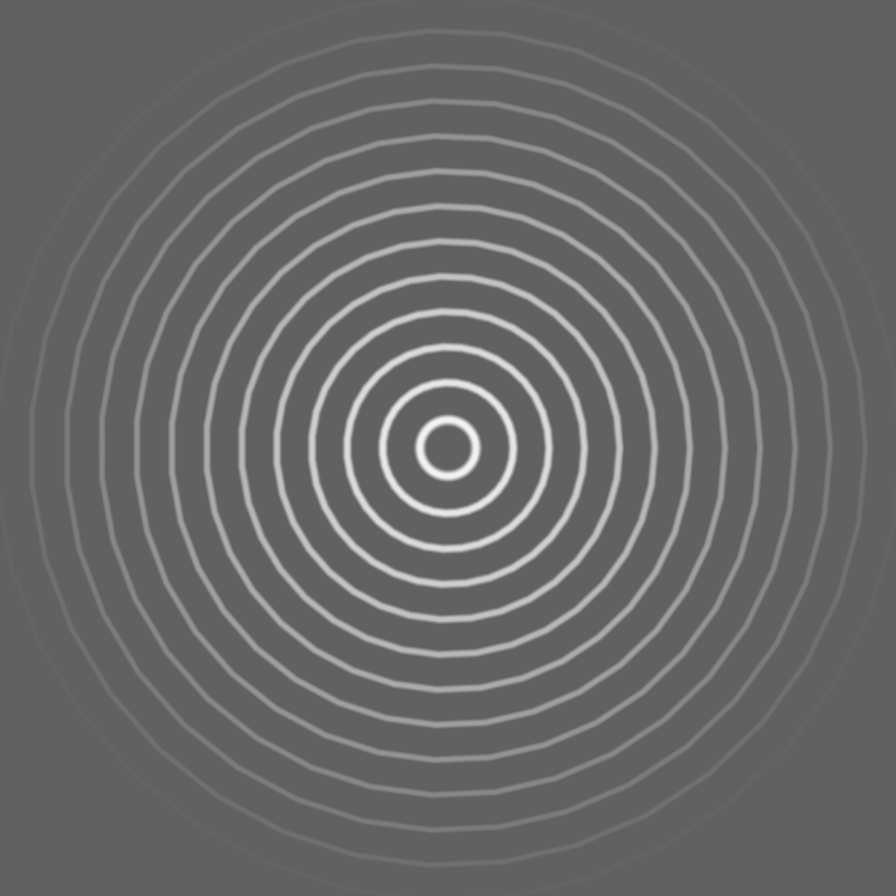
Write a Shadertoy shader that draws this background.

```glsl
// Concentric pale rings with faintly faceted outlines, fading outward on flat grey.

const float TAU = 6.2831853;
const vec3 BACKGROUND = vec3(0.38);
const vec3 RING_LIGHT = vec3(0.99);

// Radius measured so that its level lines are regular polygons, with a corner at angle 0.
float facetedRadius(vec2 p, float sides) {
    float sector = TAU / sides;
    float angle = atan(p.y, p.x);
    float local = mod(angle, sector) - 0.5 * sector;
    return length(p) * cos(local) / cos(0.5 * sector);
}

// Rounds off the radius near the centre, which draws the first rings inward.
float softRadius(float radius, float bend) {
    return sqrt(radius * radius + bend * bend);
}

// Soft line profile: bright core falling to zero at the given half width.
float softLine(float dist, float halfWidth) {
    return 1.0 - smoothstep(0.15 * halfWidth, halfWidth, abs(dist));
}

// Strength of the evenly spaced ring nearest to this radius.
float rings(float radius, float spacing, float offset, float reach) {
    float index = max(1.0, floor((radius - offset) / spacing + 0.5));
    float centre = index * spacing + offset;
    float fade = clamp(1.0 - centre / reach, 0.0, 1.0);
    float halfWidth = mix(0.0045, 0.0074, fade);
    return fade * softLine(radius - centre, halfWidth);
}

void mainImage(out vec4 fragColor, in vec2 fragCoord) {
    // Centred coordinates in units of the canvas height
    vec2 p = (fragCoord - 0.5 * iResolution.xy) / iResolution.y;

    float radius = softRadius(facetedRadius(p, 35.0), 0.0172);
    float glow = rings(radius, 0.03913, -0.0033, 0.515);

    fragColor = vec4(mix(BACKGROUND, RING_LIGHT, glow), 1.0);
}
```
